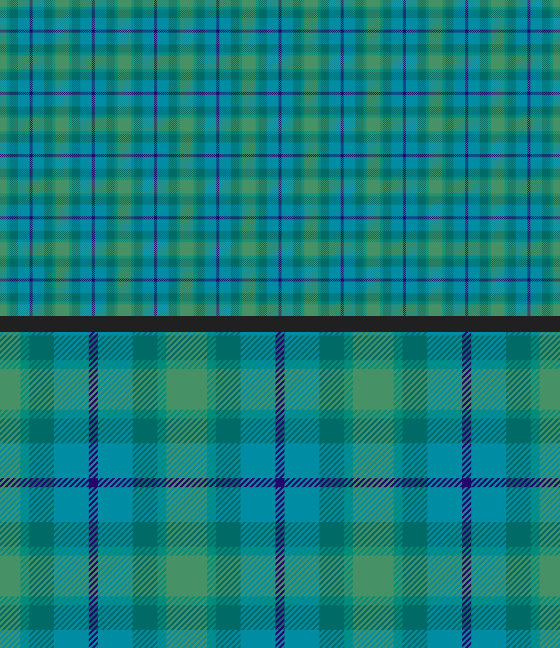
Top: the whole. Bottom: its middle third, enlarged.
Write a WebGL 2 fragment shader that draws this pattern.

```glsl
#version 300 es
precision highp float;
// Woven tartan: one mirrored sequence of coloured bands (the sett) is used for
// both warp and weft, and a diagonal twill decides which thread lies on top.
// Bands and twill are filtered over one pixel so that edges stay smooth.

uniform vec2 u_resolution;
out vec4 fragColor;

// Layout
const float SETTS_ACROSS = 9.0;     // repeats over the canvas width
const float THREADS = 128.0;        // threads in one sett
const float TWILL_THREADS = 4.0;    // threads in one twill step, half of them warp

// Outer edge of each band, in threads from the centre of the olive band
const float OLIVE_EDGE = 14.0;
const float GREEN_EDGE = 20.0;
const float TEAL_EDGE = 37.0;
const float BLUE_EDGE = 60.9;       // the navy line fills the rest, up to 64

// Thread colours
const vec3 OLIVE = vec3(0.28, 0.57, 0.40);
const vec3 GREEN = vec3(0.00, 0.55, 0.47);
const vec3 TEAL  = vec3(0.00, 0.42, 0.40);
const vec3 BLUE  = vec3(0.00, 0.55, 0.64);
const vec3 NAVY  = vec3(0.14, 0.02, 0.42);

// Share of a pixel of width px that lies beyond an edge
float beyond(float edge, float d, float px) {
    return clamp((d - edge) / px + 0.5, 0.0, 1.0);
}

// Colour of the thread at position t, both measured in threads
vec3 settColor(float t, float px) {
    float d = abs(fract(t / THREADS + 0.5) - 0.5) * THREADS;
    vec3 color = mix(OLIVE, GREEN, beyond(OLIVE_EDGE, d, px));
    color = mix(color, TEAL, beyond(GREEN_EDGE, d, px));
    color = mix(color, BLUE, beyond(TEAL_EDGE, d, px));
    return mix(color, NAVY, beyond(BLUE_EDGE, d, px));
}

// Integral of a square wave that is one for the first half of each cycle
float squareIntegral(float p) {
    return 0.5 * floor(p) + min(fract(p), 0.5);
}

// Share of warp on top, averaged over a pixel of the given phase width
float warpCoverage(float phase, float width) {
    float a = squareIntegral(phase - 0.5 * width);
    float b = squareIntegral(phase + 0.5 * width);
    return (b - a) / width;
}

void main() {
    // Thread coordinates, counted from the upper left corner
    float px = SETTS_ACROSS * THREADS / u_resolution.x;
    vec2 thread = vec2(gl_FragCoord.x, u_resolution.y - gl_FragCoord.y) * px;

    // Vertical and horizontal threads
    vec3 warp = settColor(thread.x, px);
    vec3 weft = settColor(thread.y, px);

    // Twill diagonals rising to the right
    float phase = (thread.x + thread.y) / TWILL_THREADS;
    float warpOnTop = warpCoverage(phase, px / TWILL_THREADS);

    fragColor = vec4(mix(weft, warp, warpOnTop), 1.0);
}
```
